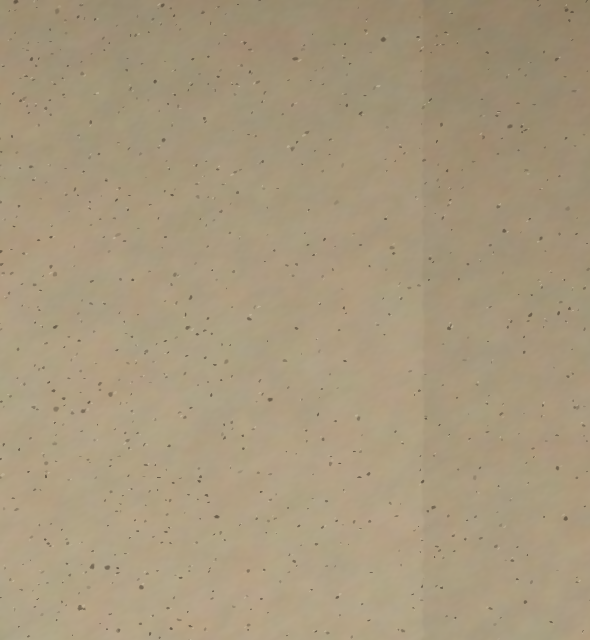
Write a WebGL 1 fragment shader that draws this texture.

```glsl
precision highp float;
// Draws a matte beige speckled wall panel with a faint vertical seam and soft shading.
uniform vec2 u_resolution;

// Lengths are fractions of the canvas height.
const vec3 SHADE_COLOR = vec3(0.52, 0.46, 0.36);
const vec3 LIGHT_COLOR = vec3(0.70, 0.64, 0.53);
const vec3 PIT_COLOR = vec3(0.34, 0.29, 0.22);
const vec3 GLINT_COLOR = vec3(0.81, 0.76, 0.66);
const vec3 WARM_TINT = vec3(0.022, -0.008, -0.004);
const vec3 COOL_TINT = vec3(-0.004, -0.004, 0.026);
const float SEAM_X = 0.661;
const float SEAM_WOBBLE = 0.005;
const float SEAM_SOFTNESS = 0.003;
const float SEAM_DROP = 0.13;
const float GRAIN_SCALE = 170.0;
const float GRAIN_AMOUNT = 0.15;
const float MOTTLE_AMOUNT = 0.10;
const float SPECK_TILT = 0.55;
const float FINE_CELL = 0.0185;
const float FINE_RADIUS = 0.0027;
const float COARSE_CELL = 0.042;
const float COARSE_RADIUS = 0.0042;

float hash(vec2 p) {
  return fract(sin(dot(p, vec2(127.1, 311.7))) * 43758.5453);
}

vec2 hash2(vec2 p) {
  return vec2(hash(p), hash(p + 57.3));
}

float noise(vec2 p) {
  vec2 i = floor(p);
  vec2 f = fract(p);
  f = f * f * (3.0 - 2.0 * f);
  float low = mix(hash(i), hash(i + vec2(1.0, 0.0)), f.x);
  float high = mix(hash(i + vec2(0.0, 1.0)), hash(i + 1.0), f.x);
  return mix(low, high, f.y);
}

vec2 rotate(vec2 p, float angle) {
  float c = cos(angle);
  float s = sin(angle);
  return vec2(c * p.x + s * p.y, c * p.y - s * p.x);
}

// Soft-edged ellipse with its long axis along the given angle.
float grain(vec2 p, float radius, float angle, float stretch) {
  vec2 q = rotate(p, angle) * vec2(1.0, stretch);
  return 1.0 - smoothstep(0.45, 1.25, length(q) / radius);
}

// Scattered pits (x) and the bright chips beside them (y).
vec2 specks(vec2 p, float cell, float radius, float density, float seed) {
  vec2 home = floor(p / cell);
  vec2 cover = vec2(0.0);
  for (int j = -1; j <= 1; j++) {
    for (int i = -1; i <= 1; i++) {
      vec2 id = home + vec2(float(i), float(j));
      vec2 key = id + seed;
      vec2 center = (id + hash2(key)) * cell;
      float clump = 0.5 + noise(center * 9.0 + seed);
      float present = step(hash(key + 11.7), density * clump);
      float size = radius * mix(0.65, 1.2, hash(key + 23.1));
      float angle = SPECK_TILT + 1.6 * (hash(key + 31.9) - 0.5);
      float strength = mix(0.25, 0.95, hash(key + 43.3));
      vec2 d = p - center;
      float pit = grain(d, size, angle, mix(1.2, 1.9, hash(key + 5.9)));
      vec2 side = rotate(vec2(0.0, -1.6 * size), 6.0 * hash(key + 61.3));
      float chip = grain(d - side, size * 0.75, SPECK_TILT, 1.8);
      float chipStrength = 0.75 * smoothstep(0.35, 1.0, hash(key + 71.7));
      cover = max(cover, present * vec2(pit * strength, chip * chipStrength));
    }
  }
  return cover;
}

void main() {
  vec2 p = gl_FragCoord.xy / u_resolution.y;

  // Broad shading, darker toward the top and past the ragged seam
  float ragged = noise(vec2(p.y * 110.0, 3.0)) - 0.5;
  float seamOffset = p.x - SEAM_X - SEAM_WOBBLE * ragged;
  float beyond = smoothstep(-SEAM_SOFTNESS, SEAM_SOFTNESS, seamOffset);
  float tone = 0.99 - 0.12 * p.y - 0.36 * p.y * p.y * p.y;
  tone -= 0.14 * p.x * p.y + SEAM_DROP * beyond;

  // Slanted surface grain and soft mottling
  vec2 slanted = rotate(p, SPECK_TILT) * vec2(0.65, 1.0);
  float fine = noise(slanted * GRAIN_SCALE) + noise(slanted * GRAIN_SCALE * 0.47);
  tone += GRAIN_AMOUNT * (0.5 * fine - 0.5);
  tone += MOTTLE_AMOUNT * (noise(slanted * 34.0) - 0.5);
  vec3 color = mix(SHADE_COLOR, LIGHT_COLOR, tone);

  // Faint pink, green and violet discoloration
  color += WARM_TINT * (noise(p * 13.0 + 8.0) + noise(p * 37.0) - 1.0);
  color += COOL_TINT * (noise(p * 42.0 + 19.0) - 0.5);

  // Pits and chips, densest on the left and along the seam
  float nearSeam = exp(-pow(seamOffset / 0.007, 2.0));
  float density = mix(0.42, 0.22, smoothstep(0.1, 0.65, p.x)) + 0.35 * nearSeam;
  vec2 ripple = vec2(noise(p * 260.0), noise(p * 260.0 + 41.0)) - 0.5;
  vec2 q = p + 0.0022 * ripple;
  vec2 cover = specks(q, FINE_CELL, FINE_RADIUS, density, 0.0);
  cover = max(cover, specks(q, COARSE_CELL, COARSE_RADIUS, density * 0.7, 91.0));
  color = mix(color, GLINT_COLOR, cover.y * 0.7);
  color = mix(color, PIT_COLOR, cover.x * 0.85);

  gl_FragColor = vec4(clamp(color, 0.0, 1.0), 1.0);
}
```
